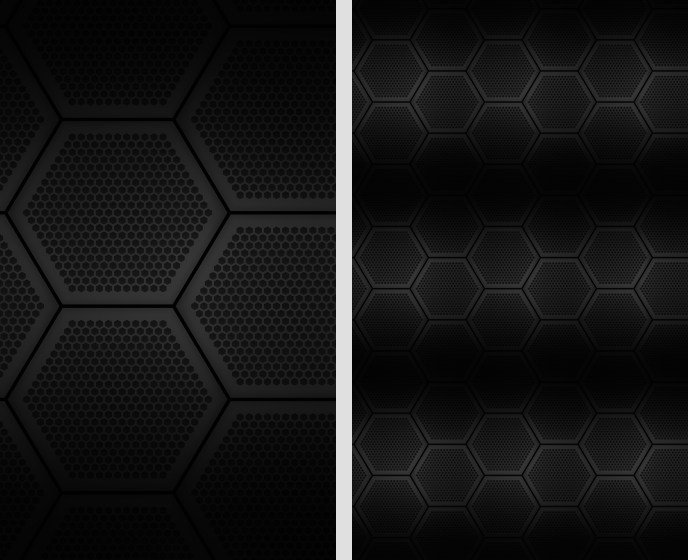
Left, the tile; right, the same tile 3 across and 3 down.
This pattern is drawn by a Shadertoy shader. Its source:

```glsl
const float TAU = 6.2831853;
const float ROOT3 = 1.7320508;
const float ROWS = 3.0;          // large cells down; two staggered columns across
const float DOT_PITCH = 0.0468;  // in large-cell heights
const float DOT_RINGS = 10.0;    // rings of holes around each cell centre
const float DOT_APOTHEM = 0.39;  // in dot pitches
const float SEAM_HALF_WIDTH = 0.0092;

// Offset from the nearest centre of a staggered lattice
vec2 latticeOffset(vec2 p, vec2 period) {
    vec2 a = p - period * floor(p / period + 0.5);
    vec2 b = p - period * (floor(p / period) + 0.5);
    return dot(a, a) < dot(b, b) ? a : b;
}

// Hexagonal norm: apothem of the flat-topped hexagon through p
float hexApothem(vec2 p) {
    p = abs(p);
    return max(p.y, 0.5 * ROOT3 * p.x + 0.5 * p.y);
}

float inside(float dist, float blur) {
    return 1.0 - smoothstep(-blur, blur, dist);
}

// Wrapping glow, brightest around the given centre
float glow(vec2 uv, vec2 centre) {
    vec2 wave = 0.5 + 0.5 * cos(TAU * (uv - centre));
    return mix(0.12, 1.0, pow(wave.y, 1.15)) * mix(0.78, 1.0, wave.x);
}

// Solid panel: soft sheen along the rim, shaded side corners and middle
float panelShade(vec2 cell, float rim) {
    float shade = mix(0.18, 0.21, smoothstep(0.01, 0.05, rim));
    shade = mix(shade, 0.18, smoothstep(0.06, 0.25, rim));
    return shade * (1.0 - 0.2 * smoothstep(0.44, 0.57, abs(cell.x)));
}

// Coverage of the holes in x, height within a hole in y
vec2 meshHoles(vec2 cell, float blur) {
    vec2 p = cell / DOT_PITCH;
    vec2 hole = latticeOffset(p, vec2(1.0, ROOT3));
    float ring = hexApothem(p - hole) / (0.5 * ROOT3);
    float cover = inside(hexApothem(hole.yx) - DOT_APOTHEM, blur / DOT_PITCH);
    return vec2(cover * step(ring, DOT_RINGS + 0.5), hole.y);
}

void mainImage(out vec4 fragColor, in vec2 fragCoord) {
    vec2 uv = fragCoord / iResolution.xy;
    vec2 p = (uv - vec2(0.35, 0.62)) * vec2(ROOT3, ROWS);
    float blur = 0.6 * ROWS / iResolution.y;

    vec2 cell = latticeOffset(p, vec2(ROOT3, 1.0));
    float rim = 0.5 - hexApothem(cell);
    float shade = panelShade(cell, rim);

    // Recessed holes, darker towards their upper edge
    vec2 hole = meshHoles(cell, blur);
    float holeShade = mix(0.078, 0.09, smoothstep(0.5, 0.1, rim)) - 0.025 * hole.y;
    shade = mix(shade, holeShade, hole.x);

    shade *= glow(uv, vec2(0.54, 0.51));

    // Crisp black seam
    shade = mix(shade, 0.003, inside(rim - SEAM_HALF_WIDTH, blur));

    fragColor = vec4(vec3(shade), 1.0);
}
```
